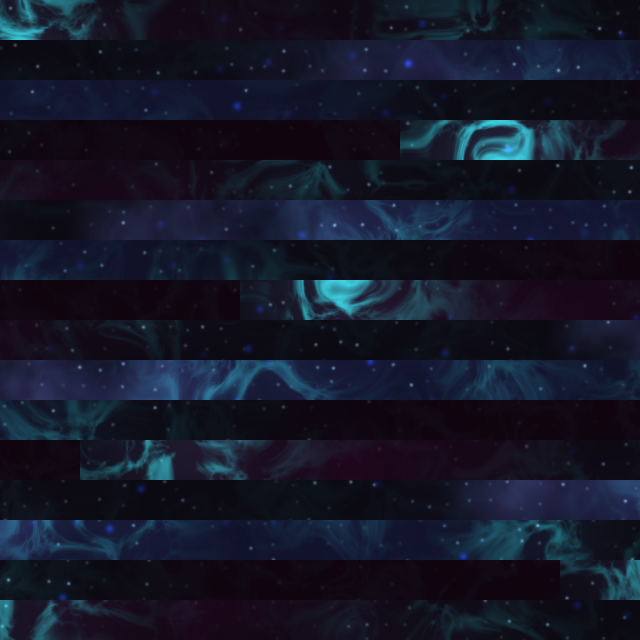
Reproduce this texture procedurally as a Shadertoy shader.

```glsl
// Nebula panorama cut into a long ribbon that wraps through sixteen stacked strips.

const float ROWS = 16.0;          // strips from top to bottom
const float RIBBON = 3.75;        // ribbon length in canvas widths
const float START = 0.125;        // ribbon position at the top left corner
const int SAMPLES = 2;            // antialiasing samples per axis

const vec3 DARK = vec3(0.042, 0.035, 0.068);
const vec3 MAROON = vec3(0.115, 0.020, 0.100);
const vec3 PLUM_BLACK = vec3(0.060, 0.012, 0.050);
const vec3 NAVY = vec3(0.070, 0.075, 0.180);
const vec3 VIOLET = vec3(0.150, 0.150, 0.270);
const vec3 TEAL = vec3(0.080, 0.500, 0.490);
const vec3 STAR = vec3(0.350, 0.480, 0.580);
const vec3 BLUE_STAR = vec3(0.060, 0.180, 0.720);

const float WISP_SCALE = 17.0;
const float STAR_CELL = 0.030;
const float STAR_RADIUS = 0.0026;
const float BLUE_CELL = 0.075;
const float BLUE_RADIUS = 0.0058;

// Teal patches: centre and radius, with their strengths
const int PATCHES = 6;
const vec4 PATCH[PATCHES] = vec4[](
    vec4(0.14, 0.09, 0.15, 0.25), vec4(0.87, 0.07, 0.14, 0.09),
    vec4(2.00, 0.17, 0.13, 0.11), vec4(2.40, 0.15, 0.08, 0.07),
    vec4(2.72, 0.20, 0.14, 0.10), vec4(0.82, 0.29, 0.16, 0.06));
const float STRENGTH[PATCHES] = float[](1.25, 0.38, 0.60, 0.40, 0.50, 0.28);

float hash(vec2 p) {
    return fract(sin(dot(p, vec2(127.1, 311.7))) * 43758.5453);
}

float noise(vec2 p) {
    vec2 i = floor(p), f = fract(p);
    f = f * f * (3.0 - 2.0 * f);
    return mix(mix(hash(i), hash(i + vec2(1, 0)), f.x),
               mix(hash(i + vec2(0, 1)), hash(i + vec2(1, 1)), f.x), f.y);
}

float fbm(vec2 p) {
    float sum = 0.0, amp = 0.5;
    for (int i = 0; i < 4; i++) {
        sum += amp * noise(p);
        p = mat2(1.6, 1.2, -1.2, 1.6) * p + 7.3;
        amp *= 0.5;
    }
    return sum / 0.9375;
}

// Thin bright filaments from folded noise
float filaments(vec2 p) {
    p += 1.6 * vec2(noise(p * 0.9 + 3.1), noise(p * 0.9 + 19.7));
    float sum = 0.0, amp = 0.5;
    for (int i = 0; i < 4; i++) {
        sum += amp * (1.0 - abs(2.0 * noise(p) - 1.0));
        p = mat2(1.6, 1.2, -1.2, 1.6) * p + 11.9;
        amp *= 0.55;
    }
    return smoothstep(0.48, 0.95, sum);
}

float glow(vec2 p, vec2 centre, vec2 radius) {
    vec2 d = (p - centre) / radius;
    return exp(-dot(d, d));
}

// Soft dots, at most one in each grid cell
float stars(vec2 p, float cell, float radius, float chance, float seed) {
    vec2 id = floor(p / cell) + seed;
    vec2 spot = 0.25 + 0.5 * vec2(hash(id + 1.7), hash(id + 5.3));
    float d = length(fract(p / cell) - spot) * cell / radius;
    float bright = mix(0.15, 1.0, pow(hash(id + 9.1), 3.0));
    return step(hash(id), chance) * bright * exp(-d * d);
}

vec3 nebula(vec2 p) {
    float cloud = fbm(p * 9.0);
    float s = p.x + 0.12 * (cloud - 0.5);

    // Broad colour zones along the ribbon
    float navy = smoothstep(1.40, 2.00, s) * (1.0 - smoothstep(2.45, 2.90, s));
    float plum = smoothstep(2.95, 3.30, s);
    float maroon = glow(p, vec2(0.42, 0.20), vec2(0.35, 0.24));
    vec3 col = mix(DARK, NAVY, navy * (0.65 + 0.5 * cloud));
    col = mix(col, PLUM_BLACK, plum);
    col = mix(col, MAROON, maroon * (0.35 + 0.8 * cloud));

    // Violet haze with a brighter core
    float haze = 0.75 * glow(p, vec2(1.74, 0.12), vec2(0.24, 0.15))
               + 0.75 * glow(p, vec2(1.68, 0.18), vec2(0.055, 0.055));
    col += VIOLET * haze * smoothstep(0.15, 0.85, cloud);

    // Teal wisps over a faint body of gas
    float gas = 0.05;
    for (int i = 0; i < PATCHES; i++)
        gas += STRENGTH[i] * glow(p, PATCH[i].xy, PATCH[i].zw);
    gas *= 0.5 + cloud;
    col += gas * (TEAL * filaments(p * WISP_SCALE) + vec3(0.035, 0.060, 0.080));

    // Stars thin out in the red zones
    float clear = 1.0 - 0.8 * max(plum, maroon);
    col += STAR * clear * stars(p, STAR_CELL, STAR_RADIUS, 0.55, 0.0);
    col += BLUE_STAR * clear * stars(p, BLUE_CELL, BLUE_RADIUS, 0.35, 40.0);
    return col;
}

// Wrap the ribbon: every new lap shows the next slice of the panorama
vec3 strips(vec2 uv) {
    float v = (1.0 - uv.y) * ROWS;
    float along = floor(v) + uv.x + START;
    float lap = floor(along / RIBBON);
    return nebula(vec2(along - lap * RIBBON, (lap + fract(v)) / ROWS));
}

void mainImage(out vec4 fragColor, in vec2 fragCoord) {
    vec3 col = vec3(0.0);
    for (int i = 0; i < SAMPLES * SAMPLES; i++) {
        vec2 offset = (vec2(i % SAMPLES, i / SAMPLES) + 0.5) / float(SAMPLES) - 0.5;
        col += strips((fragCoord + offset) / iResolution.xy);
    }
    fragColor = vec4(col / float(SAMPLES * SAMPLES), 1.0);
}
```
